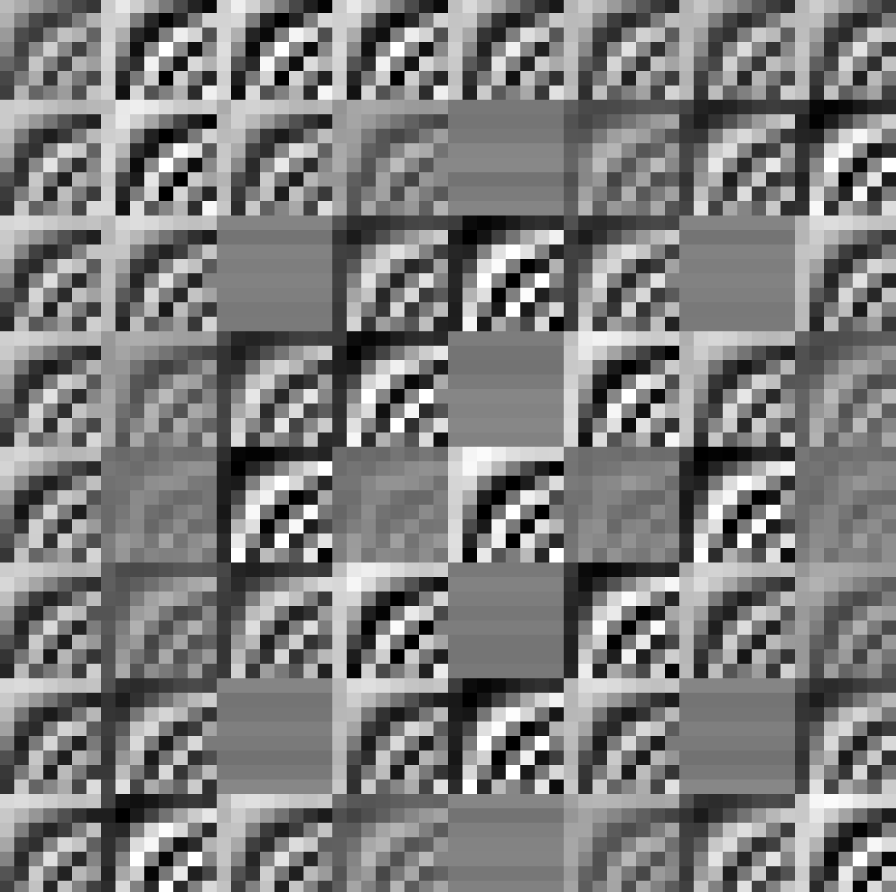
Give the GLSL for this pattern, as a Shadertoy shader.

```glsl
// Cosine transform matrix nested in itself: 8x8 grey tiles, each an 8x8 matrix of cells.

float hash(vec2 p) {
    p = fract(p * vec2(0.1731, 0.3197) + 0.37);
    p += dot(p, p.yx + 19.19);
    return fract((p.x + p.y) * p.x * 7.31);
}

// Cosine matrix entry; x is the column, y the row counted downwards
float cosineEntry(vec2 index) {
    float value = cos(3.14159265 * index.x * index.y / 8.0);
    if (index.x < 0.5) value *= 0.68;
    if (index.y < 0.5) value *= 0.78 + 0.16 * sin(index.x * 0.8);
    return value;
}

float cellShade(vec2 position) {
    vec2 cell = floor(position);
    vec2 tile = floor(cell / 8.0);
    vec2 local = mod(cell, 8.0);

    // The outer entry scales the inner matrix
    float amplitude = cosineEntry(tile);
    // Odd tiles of the middle row keep a faint negative trace
    if (tile.y == 4.0 && mod(tile.x, 2.0) == 1.0) amplitude -= 0.13;
    float shade = 0.49 + 0.53 * amplitude * cosineEntry(local);

    // Slight tone drift along rows, with mottling in the faint tiles
    shade += 0.09 * (hash(vec2(3.0, cell.y)) - 0.5);
    if (tile.y == 4.0) shade += 0.06 * (hash(cell) - 0.5);
    return clamp(shade, 0.0, 1.0);
}

void mainImage(out vec4 fragColor, in vec2 fragCoord) {
    // Average a 4x4 grid of samples to smooth the cell edges
    float shade = 0.0;
    for (int j = 0; j < 4; j++) {
        for (int i = 0; i < 4; i++) {
            vec2 jitter = (vec2(i, j) + 0.5) / 4.0 - 0.5;
            vec2 centred = (fragCoord + jitter - 0.5 * iResolution.xy) / iResolution.y;
            // 32 cells lie left of and above the central tile corner
            shade += cellShade(vec2(32.0, 31.94) + 61.69 * centred * vec2(1.0, -1.0));
        }
    }
    fragColor = vec4(vec3(shade / 16.0), 1.0);
}
```
